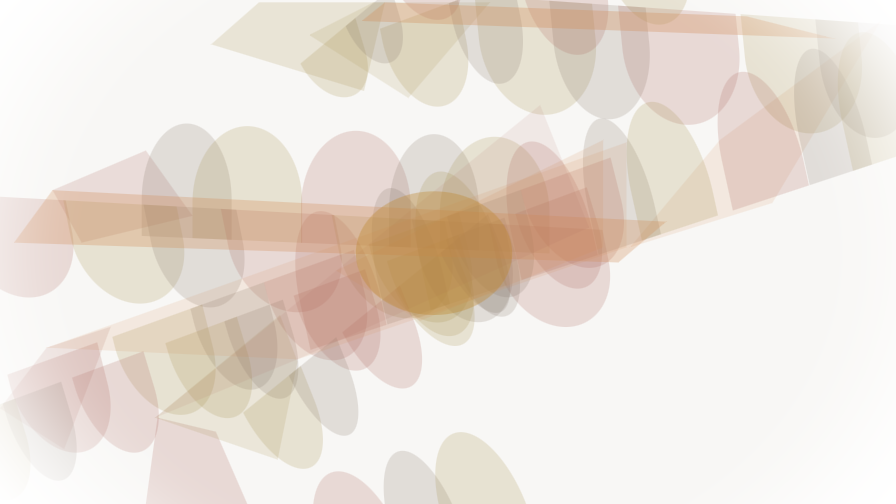
This background is drawn by a WebGL 2 fragment shader. Its source:

```glsl
#version 300 es
precision highp float;
// Translucent petals hanging from slanted ribbons, fading to white at the rim.
uniform vec2 u_resolution;
out vec4 fragColor;

// The canvas spans 768 x 432 design units, with y pointing down.
const vec2 CANVAS = vec2(768.0, 432.0);
const vec3 PAPER = vec3(0.973, 0.969, 0.961);
const vec3 ROSE = vec3(0.66, 0.38, 0.34);
const vec3 SAND = vec3(0.64, 0.55, 0.28);
const vec3 GREY = vec3(0.51, 0.45, 0.40);
const vec3 PEACH = vec3(0.82, 0.55, 0.34);
const vec3 GOLD = vec3(0.74, 0.52, 0.16);

// Antialiased coverage of the region where d is negative.
float coverage(float d) {
    return clamp(0.5 - d / max(fwidth(d), 1e-5), 0.0, 1.0);
}

// Signed distance to the line a-b, negative on its right-hand side.
float edge(vec2 p, vec2 a, vec2 b) {
    vec2 e = normalize(b - a);
    return dot(p - a, vec2(e.y, -e.x));
}

// Convex quad with corners in clockwise order.
float quad(vec2 p, vec2 a, vec2 b, vec2 c, vec2 d) {
    float ab = edge(p, a, b), bc = edge(p, b, c);
    float cd = edge(p, c, d), da = edge(p, d, a);
    return coverage(max(max(ab, bc), max(cd, da)));
}

// Rounded tip that widens to size.x, cut off along a sloping base.
// A positive size.y puts the body below the tip, a negative one above it.
float petal(vec2 p, vec2 tip, vec2 size, float slope, float skew) {
    vec2 d = p - tip;
    float len = abs(size.y);
    float side = (d.x - skew * d.y) / size.x;
    float along = d.y * sign(size.y) / len;
    float rise = 1.0 - min(along * 1.5, 1.0);
    float base = (d.y - slope * d.x) * sign(size.y) - len;
    return coverage(side * side + rise * rise - 1.0) * coverage(base);
}

// Petals first..last-1 along a sloping line, in a repeating group of three.
vec3 row(vec3 col, vec2 p, vec2 start, float slope, vec3 steps,
         ivec2 range, vec2 size, float skew) {
    for (int i = range.x; i < range.y; i++) {
        float group = floor(float(i) / 3.0);
        int kind = i - 3 * int(group);
        float x = group * steps.z;
        x += kind == 0 ? 0.0 : (kind == 1 ? steps.x : steps.y);
        bool isGrey = (kind == 1) == (size.y > 0.0);
        vec3 tint = kind == 0 ? ROSE : (isGrey ? GREY : SAND);
        float width = size.x * (kind != 0 && isGrey ? 0.82 : 1.0);
        vec2 tip = start + vec2(x, x * slope);
        float mask = petal(p, tip, vec2(width, size.y), slope, skew);
        col = mix(col, tint, 0.2 * mask);
    }
    return col;
}

// Wide sheets that join the rows.
vec3 sheets(vec3 col, vec2 p) {
    col = mix(col, SAND, 0.18 * quad(p, vec2(181, 38), vec2(222, 2), vec2(330, 2), vec2(312, 78)));
    col = mix(col, SAND, 0.15 * quad(p, vec2(265, 30), vec2(320, 2), vec2(420, 2), vec2(350, 84)));
    col = mix(col, ROSE, 0.18 * quad(p, vec2(45, 163), vec2(125, 129), vec2(165, 185), vec2(70, 208)));
    col = mix(col, ROSE, 0.15 * quad(p, vec2(0, 350), vec2(40, 298), vec2(95, 280), vec2(55, 385)));
    col = mix(col, ROSE, 0.20 * quad(p, vec2(125, 432), vec2(135, 358), vec2(185, 370), vec2(212, 432)));
    col = mix(col, SAND, 0.16 * quad(p, vec2(133, 358), vec2(240, 270), vec2(255, 310), vec2(238, 394)));
    col = mix(col, PEACH, 0.14 * quad(p, vec2(540, 212), vec2(617, 120), vec2(755, 18), vec2(662, 174)));
    return col;
}

// Narrow ribbons laid over the petals.
vec3 ribbons(vec3 col, vec2 p) {
    col = mix(col, PEACH, 0.30 * quad(p, vec2(12, 208), vec2(45, 163), vec2(571, 190), vec2(530, 225)));
    col = mix(col, PEACH, 0.14 * quad(p, vec2(40, 298), vec2(537, 122), vec2(537, 212), vec2(255, 308)));
    col = mix(col, PEACH, 0.16 * quad(p, vec2(288, 232), vec2(517, 120), vec2(517, 212), vec2(360, 275)));
    col = mix(col, ROSE, 0.10 * quad(p, vec2(133, 358), vec2(463, 90), vec2(505, 195), vec2(255, 308)));
    col = mix(col, PEACH, 0.32 * quad(p, vec2(310, 18), vec2(330, 2), vec2(640, 14), vec2(715, 33)));
    return col;
}

void main() {
    vec2 uv = gl_FragCoord.xy / u_resolution;
    vec2 p = vec2(uv.x, 1.0 - uv.y) * CANVAS;
    vec3 col = sheets(PAPER, p);

    // Rows along the top
    col = row(col, p, vec2(590, 107), 0.07, vec3(105, 160, 228), ivec2(-2, 3), vec2(50, -98), 0.1);
    col = row(col, p, vec2(495, 47), -0.37, vec3(70, 123, 190), ivec2(-2, 2), vec2(36, -85), 0.2);
    col = row(col, p, vec2(375, 17), -0.83, vec3(50, 85, 130), ivec2(-2, 1), vec2(30, -60), 0.3);
    // Both sides of the level ribbon
    col = row(col, p, vec2(93, 103), 0.043, vec3(67, 119, 212), ivec2(1, 6), vec2(47, 98), 0.0);
    col = row(col, p, vec2(25, 255), 0.055, vec3(95, 155, 230), ivec2(0, 7), vec2(48, -85), 0.2);
    // Both sides of the rising ribbon
    col = row(col, p, vec2(275, 181), -0.33, vec3(60, 103, 181), ivec2(0, 9), vec2(35, 116), 0.22);
    col = row(col, p, vec2(65, 388), -0.36, vec3(90, 150, 220), ivec2(0, 7), vec2(42, -88), 0.25);
    col = row(col, p, vec2(115, 388), -0.37, vec3(80, 125, 190), ivec2(-2, 7), vec2(34, -84), 0.3);
    // Steep row and the row along the bottom
    col = row(col, p, vec2(345, 333), -0.81, vec3(45, 80, 130), ivec2(-2, 3), vec2(33, -90), 0.4);
    col = row(col, p, vec2(290, 404), -0.32, vec3(55, 105, 181), ivec2(0, 3), vec2(38, 110), 0.3);

    col = ribbons(col, p);
    // Golden heart where the ribbons cross
    float heart = coverage(length((p - vec2(372, 217)) / vec2(67, 53)) - 1.0);
    col = mix(col, GOLD, 0.36 * heart);

    // White rim
    float rim = length((uv * 2.0 - 1.0) * vec2(1.0, 0.7));
    col = mix(col, vec3(1.0), smoothstep(0.82, 1.25, rim));
    fragColor = vec4(col, 1.0);
}
```
